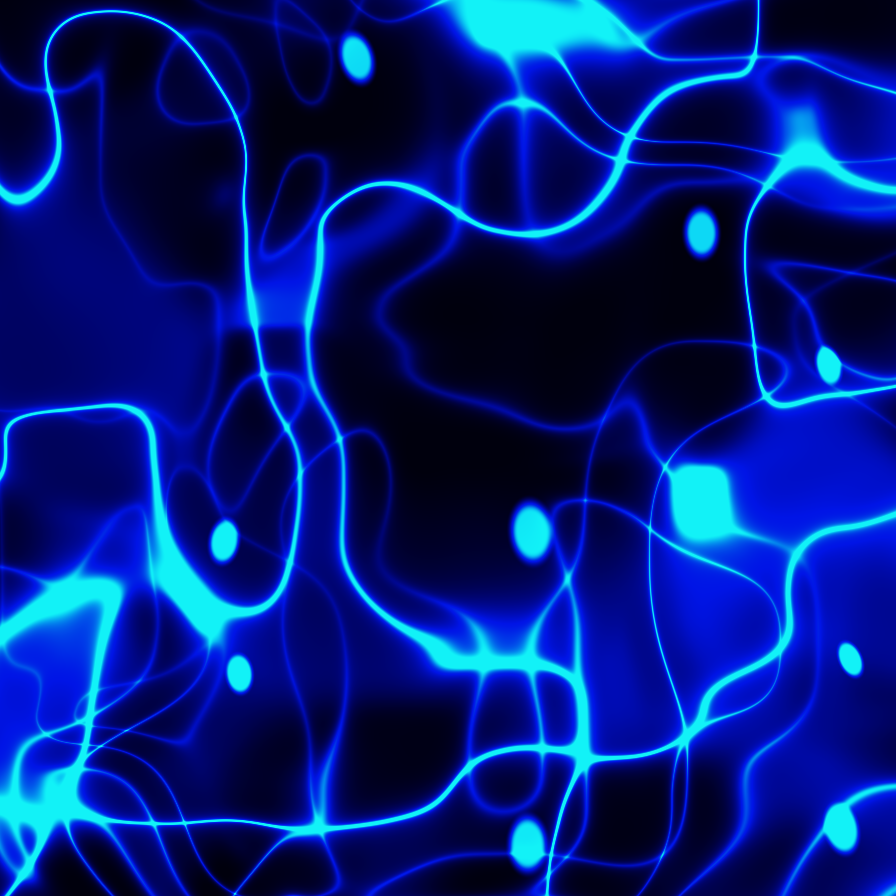
Give the GLSL for this background, as a WebGL 2 fragment shader.

```glsl
#version 300 es
precision highp float;
// Electric blue filaments: zero contours of warped value noise, drawn as
// bright cores with soft halos. Lines swell wherever the noise is flat.
// Slow noise varies the width and energy, then a ramp goes black-blue-cyan.

uniform vec2 u_resolution;
out vec4 fragColor;

// Integer hash of a lattice point, from -1 to 1
float hash(vec2 cell) {
    uvec2 q = uvec2(ivec2(cell)) * uvec2(1597334673u, 3812015801u);
    uint h = (q.x ^ q.y) * 1597334673u;
    h ^= h >> 15;
    h *= 2246822519u;
    h ^= h >> 13;
    return float(h >> 8) / 8388608.0 - 1.0;
}

// Value noise with quintic easing, from -1 to 1
float noise(vec2 p) {
    vec2 i = floor(p), f = p - i;
    f = f * f * f * (f * (f * 6.0 - 15.0) + 10.0);
    return mix(mix(hash(i), hash(i + vec2(1, 0)), f.x),
               mix(hash(i + vec2(0, 1)), hash(i + vec2(1, 1)), f.x), f.y);
}

vec2 noise2(vec2 p) {
    return vec2(noise(p + 31.4), noise(p + 87.7));
}

// Core of a filament along field = 0, kept at least a pixel wide
float core(float field, float width) {
    float w = max(width, 0.8 * fwidth(field));
    return w * w / (w * w + field * field);
}

// Soft tilted ovals, one in a few of the cells
float ovals(vec2 p) {
    vec2 cell = floor(p);
    vec2 d = p - cell - 0.5 - 0.2 * vec2(hash(cell + 40.0), hash(cell + 70.0));
    d.x += 0.4 * hash(cell + 90.0) * d.y;
    float radius = 0.13 + 0.04 * hash(cell + 110.0);
    float present = step(0.6, hash(cell + 130.0));
    return present * (1.0 - smoothstep(0.7, 1.4, length(d * vec2(1.35, 0.9)) / radius));
}

void main() {
    vec2 uv = gl_FragCoord.xy / min(u_resolution.x, u_resolution.y);

    // Slow fields that vary the line width, the brightness and the haze
    float swell = 0.5 + 0.5 * noise(uv * 3.3 + 11.3);
    float power = smoothstep(-0.7, 0.7, noise(uv * 2.7 + 53.6));
    float haze = smoothstep(-0.65, 0.9, noise(uv * 4.2 + 0.7 * noise2(uv * 4.6) + 140.2));

    // Main filaments, winding but with some straight stretches
    vec2 bend = noise2(uv * 3.6);
    float field = noise(uv * 5.4 + 0.7 * bend + 0.2 * noise2(uv * 7.7) + 7.0);
    float width = mix(0.014, 0.06, swell * swell);
    float energy = 1.8 * core(field, width) + 0.45 * exp(-5.5 * abs(field));

    // Fainter nested loops, folded from two more strongly warped fields
    for (int i = 0; i < 2; i++) {
        float layer = float(i);
        vec2 shift = vec2(23.0, 61.0) * (layer + 1.0);
        vec2 curl = noise2(uv * (4.2 + 1.5 * layer) + shift);
        float loops = sin(4.0 * noise(uv * (3.4 + layer) + 0.8 * curl + shift) + layer);
        float gain = mix(0.25, 0.95, smoothstep(-0.5, 0.6, noise(uv * 3.0 - shift)));
        energy += gain * (0.75 * core(loops, mix(0.05, 0.16, swell))
                        + 0.4 * exp(-3.5 * abs(loops)));
    }

    // Blue haze, regional brightness and a few solid ovals
    energy = (energy + 0.7 * haze * haze) * mix(0.65, 1.25, power) - 0.05;
    energy = max(energy, 0.0) + 1.6 * ovals(uv * 6.0 + 200.0);

    // Ramp: blue fills first, then green lifts it to cyan
    float cyan = smoothstep(0.85, 1.85, energy);
    float blue = min(0.05 + energy, 0.9 + 0.07 * cyan);
    float green = 0.11 * energy * energy * (1.0 - cyan) + 0.95 * cyan;
    fragColor = vec4(0.07 * cyan * cyan, green, blue, 1.0);
}
```
